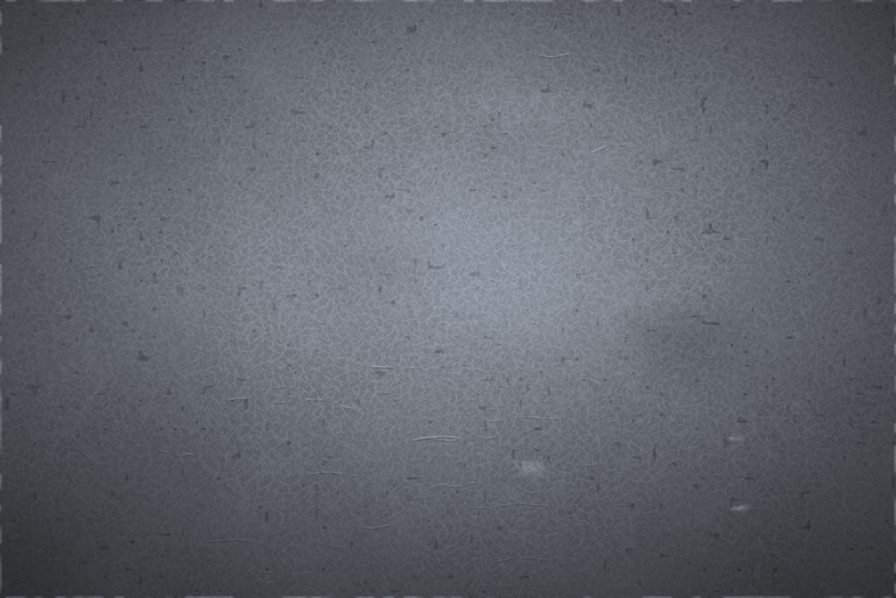
Write a WebGL 1 fragment shader that draws this texture.

```glsl
precision highp float;
// Worn slate-blue fibrous paper with a soft central glow, stains, scratches and a dark vignette.
uniform vec2 u_resolution;

const vec3 TINT = vec3(0.962, 1.0, 1.075);
const vec2 GLOW_CENTER = vec2(0.505, 0.585); // fraction of the canvas
const float EDGE_LEVEL = 0.095;
const float GLOW_LEVEL = 0.465;
const float GLOW_FALLOFF = 2.75;
const float FIBRE_SCALE = 64.0;              // cells per canvas height
const float FIBRE_GAIN = 0.15;
const float GRAIN_SCALE = 300.0;
const float GRAIN_GAIN = 0.11;
const float CLOUD_GAIN = 0.13;
const float SCRATCH_WIDTH = 0.0013;

float hash(vec2 p) {
  vec3 q = fract(vec3(p.xyx) * 0.1031);
  q += dot(q, q.yzx + 33.33);
  return fract((q.x + q.y) * q.z);
}

vec2 hash2(vec2 p) {
  return vec2(hash(p), hash(p + 57.3));
}

float valueNoise(vec2 p) {
  vec2 i = floor(p), f = fract(p);
  f = f * f * (3.0 - 2.0 * f);
  return mix(mix(hash(i), hash(i + vec2(1.0, 0.0)), f.x),
             mix(hash(i + vec2(0.0, 1.0)), hash(i + 1.0), f.x), f.y);
}

float clouds(vec2 p) {
  float sum = 0.0, gain = 0.5;
  for (int i = 0; i < 5; i++) {
    sum += gain * (valueNoise(p) - 0.5);
    p = mat2(1.6, 1.2, -1.2, 1.6) * p + 7.1;
    gain *= 0.6;
  }
  return sum;
}

// Thin curved strands along the borders of cellular noise
float fibres(vec2 p) {
  p += 0.45 * sin(p.yx * 1.3 + 1.7 * sin(p * 0.43));
  vec2 cell = floor(p), f = fract(p);
  float nearest = 8.0, second = 8.0;
  for (int y = -1; y <= 1; y++) {
    for (int x = -1; x <= 1; x++) {
      vec2 o = vec2(float(x), float(y));
      float d = length(o + hash2(cell + o + 100.0) - f);
      second = min(second, max(nearest, d));
      nearest = min(nearest, d);
    }
  }
  return 1.0 - smoothstep(0.0, 0.34, second - nearest);
}

// Soft elliptical spot
float spot(vec2 p, vec2 center, vec2 radius) {
  vec2 d = (p - center) / radius;
  return exp(-dot(d, d));
}

// Broken, slightly wavering line: bright lip over a darker groove
float scratch(vec2 p, vec2 a, vec2 b) {
  vec2 ab = b - a;
  float t = clamp(dot(p - a, ab) / dot(ab, ab), 0.0, 1.0);
  vec2 d = p - a - ab * t;
  d.y += 0.0025 * sin(t * 7.0 + a.x * 40.0);
  float w = max(SCRATCH_WIDTH, 0.6 / u_resolution.y);
  float lip = exp(-dot(d, d) / (w * w));
  d.y += 2.2 * w;
  float groove = exp(-dot(d, d) / (w * w));
  float broken = smoothstep(0.2, 0.7, valueNoise(vec2(p.x * 45.0, a.y * 90.0)));
  return (lip - 0.7 * groove) * broken;
}

void main() {
  vec2 uv = gl_FragCoord.xy / u_resolution;
  vec2 p = gl_FragCoord.xy / u_resolution.y;

  // Glow and vignette
  vec2 fromGlow = uv - GLOW_CENTER;
  float light = EDGE_LEVEL + GLOW_LEVEL * exp(-GLOW_FALLOFF * dot(fromGlow, fromGlow));

  // Stains and pale worn areas
  float relief = CLOUD_GAIN * clouds(p * 4.0);
  vec2 q = p + 0.05 * vec2(clouds(p * 9.0), clouds(p * 9.0 + 31.0));
  relief -= 0.11 * spot(q, vec2(1.15, 0.42), vec2(0.09, 0.06));
  relief -= 0.06 * spot(q, vec2(0.63, 0.55), vec2(0.10, 0.05));
  relief += 0.06 * spot(q, vec2(0.83, 0.82), vec2(0.13, 0.04));
  relief += 0.06 * spot(q, vec2(0.84, 0.52), vec2(0.13, 0.10));

  // Fibres, fading in patches, and fine grain
  float patches = 0.75 + 0.9 * clouds(p * 7.0 + 13.0);
  float strands = 0.6 * fibres(p * FIBRE_SCALE) + 0.4 * fibres(p * FIBRE_SCALE * 1.7 + 19.0);
  relief += FIBRE_GAIN * patches * (strands - 0.5);
  relief += GRAIN_GAIN * (valueNoise(p * GRAIN_SCALE) - 0.5);
  relief -= 0.18 * smoothstep(0.86, 0.98, valueNoise(p * 85.0 + 41.0));

  // Long scratches, then short scattered ones in the lower middle
  float marks = scratch(p, vec2(0.62, 0.387), vec2(0.91, 0.393));
  marks += scratch(p, vec2(0.69, 0.267), vec2(0.83, 0.270));
  marks += scratch(p, vec2(0.51, 0.336), vec2(0.59, 0.320));
  marks += scratch(p, vec2(0.98, 0.745), vec2(1.06, 0.765));
  marks += scratch(p, vec2(0.87, 0.908), vec2(0.95, 0.908));
  for (int i = 0; i < 14; i++) {
    vec2 h = hash2(vec2(float(i) * 3.7, 5.0));
    vec2 a = vec2(0.25 + 0.65 * h.x, 0.03 + 0.38 * fract(float(i) * 0.618));
    marks += 0.6 * scratch(p, a, a + vec2(0.04 + 0.10 * h.y, 0.012 * (h.x - 0.5)));
  }
  relief += 0.20 * marks;

  // Pale chips
  float rough = 0.4 + valueNoise(p * 150.0);
  relief += rough * 0.26 * spot(q, vec2(0.892, 0.211), vec2(0.020, 0.011));
  relief += rough * 0.75 * spot(q, vec2(1.246, 0.143), vec2(0.011, 0.004));
  relief += rough * 0.45 * spot(q, vec2(1.234, 0.273), vec2(0.009, 0.003));

  // Frayed pale rim
  vec2 toRim = min(p, vec2(u_resolution.x / u_resolution.y, 1.0) - p);
  float rim = 1.0 - smoothstep(0.001, 0.005, min(toRim.x, toRim.y));
  light += 0.14 * rim * smoothstep(0.35, 0.75, valueNoise(p * 60.0));

  gl_FragColor = vec4(clamp(TINT * light * (1.0 + relief), 0.0, 1.0), 1.0);
}
```
